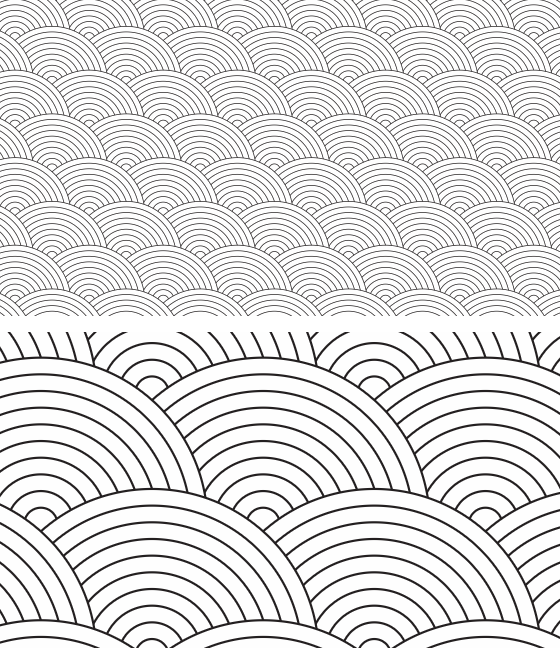
Top, the full canvas; bottom, a detail of the centre.
Give the GLSL for this pattern, as a Shadertoy shader.

```glsl
// Lengths are fractions of the canvas height
const vec2 PITCH = vec2(0.2345, 0.1385);
const vec2 ANCHOR = vec2(0.1648, 0.7407);
const float RADIUS = 0.1759;
const float RINGS = 10.0;
const float LINE_WIDTH = 0.0023;
const vec3 PAPER = vec3(0.995);
const vec3 INK = vec3(0.137, 0.122, 0.125);

// Share of a pixel covered by a line whose axis lies at distance dist
float lineCoverage(float dist, float width, float pixel) {
    float reach = 0.5 * (width + pixel) - abs(dist);
    return clamp(reach / pixel, 0.0, min(1.0, width / pixel));
}

// Signed distance to the nearest of count evenly spaced circles
float ringDistance(float r, float radius, float count) {
    float gap = radius / count;
    return r - gap * clamp(round(r / gap), 1.0, count);
}

// Lay an opaque ringed disc over the colour below it
vec3 paintDisc(vec3 below, vec2 offset, float radius, float pixel) {
    float r = length(offset);
    float fill = clamp((radius - r) / pixel + 0.5, 0.0, 1.0);
    float line = lineCoverage(ringDistance(r, radius, RINGS), LINE_WIDTH, pixel);
    return mix(mix(below, PAPER, fill), INK, line);
}

// Centre of a disc; odd rows move by half a pitch
vec2 discCentre(float column, float row) {
    return ANCHOR + PITCH * vec2(column + 0.5 * mod(row, 2.0), row);
}

void mainImage(out vec4 fragColor, in vec2 fragCoord) {
    float pixel = 1.0 / iResolution.y;
    vec2 p = fragCoord * pixel;
    float baseRow = floor((p.y - ANCHOR.y) / PITCH.y);
    vec3 colour = PAPER;

    // Back to front: upper rows first, then right to left in each row
    for (int j = 1; j >= -1; j--) {
        float row = baseRow + float(j);
        float baseColumn = round((p.x - discCentre(0.0, row).x) / PITCH.x);
        for (int i = 1; i >= -1; i--) {
            vec2 centre = discCentre(baseColumn + float(i), row);
            colour = paintDisc(colour, p - centre, RADIUS, pixel);
        }
    }
    fragColor = vec4(colour, 1.0);
}
```
